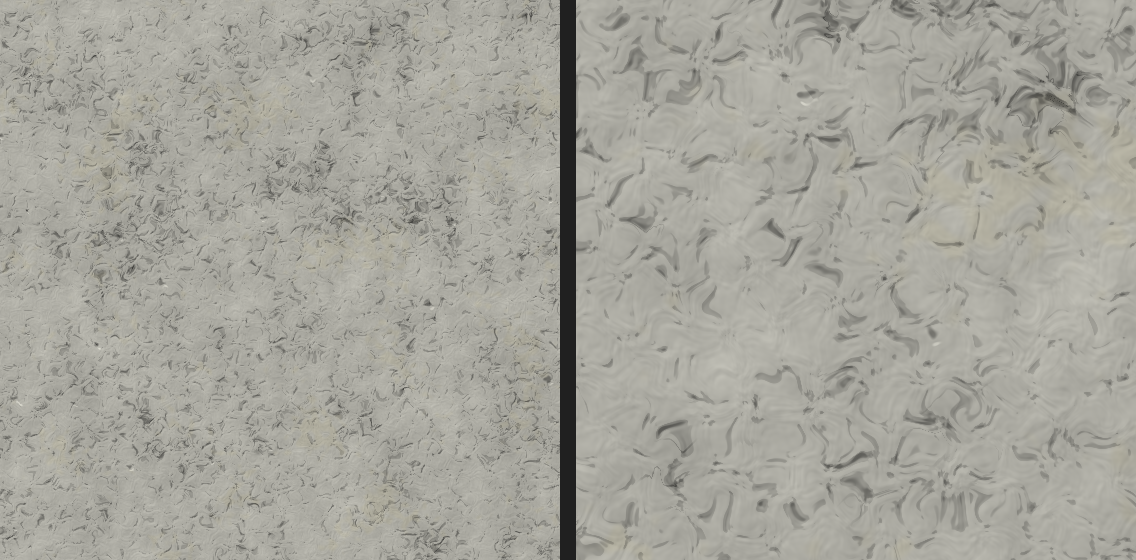
Left: the whole. Right: its middle third, enlarged.
This texture is drawn by a Shadertoy shader. Its source:

```glsl
const vec3 STONE_TINT = vec3(1.0, 0.994, 0.945);
const vec3 OCHRE_TINT = vec3(1.03, 1.0, 0.86);
const float BASE_TONE = 0.672;
const float MOTTLE_DEPTH = 0.028;
const float GRAIN_DEPTH = 0.018;
const float RELIEF_DEPTH = 0.075;
const float PIT_DARKNESS = 0.085;
const float DEEP_PIT_DARKNESS = 0.13;
const float CRACK_DARKNESS = 0.13;
const float HOLE_DARKNESS = 0.22;
const float CHIP_BRIGHTNESS = 0.13;
const float PIT_SCALE = 82.0;
const float HOLE_CELLS = 9.0;
const float HOLE_SHARE = 0.2;
const vec2 LIGHT_STEP = vec2(-0.0011, 0.0022);

// Integer hash giving two values from 0 to 1
vec2 hash2(vec2 cell) {
    uvec2 q = uvec2(ivec2(cell) + 32768);
    q = q * 1664525u + 1013904223u;
    q.x += q.y * 1664525u;
    q.y += q.x * 1664525u;
    q ^= q >> 16u;
    q.x += q.y * 1664525u;
    q.y += q.x * 1664525u;
    q ^= q >> 16u;
    return vec2(q & 65535u) / 65535.0;
}

float cornerSlope(vec2 cell, vec2 local, vec2 corner) {
    return dot(hash2(cell + corner) * 2.0 - 1.0, local - corner);
}

// Gradient noise centred on zero
float noise(vec2 p) {
    vec2 cell = floor(p);
    vec2 f = fract(p);
    vec2 u = f * f * f * (f * (f * 6.0 - 15.0) + 10.0);
    float low = mix(cornerSlope(cell, f, vec2(0, 0)), cornerSlope(cell, f, vec2(1, 0)), u.x);
    float high = mix(cornerSlope(cell, f, vec2(0, 1)), cornerSlope(cell, f, vec2(1, 1)), u.x);
    return 1.5 * mix(low, high, u.y);
}

// Broad patches, slanted bands and upright streaks where pits gather
float pitDensity(vec2 p) {
    vec2 slanted = mat2(0.88, -0.47, 0.47, 0.88) * p;
    return 0.22 * noise(p * 5.0 + 7.3)
         + 0.20 * noise(slanted * vec2(7.0, 19.0) + 31.7)
         + 0.22 * noise(p * vec2(24.0, 9.0) + 53.1)
         + 0.16 * noise(p * 34.0 + 71.9);
}

// Depth of the fine ragged pitting
float pitDepth(vec2 p) {
    vec2 warp = vec2(noise(p * 48.0 + 11.2), noise(p * 48.0 + 87.6));
    vec2 q = p * PIT_SCALE + warp * 1.3;
    return noise(q) + 0.6 * noise(q * 2.07 + 19.4) + 0.3 * noise(q * 4.1 + 43.8);
}

// Rare holes in x, bright chips beside them in y
vec2 holesAndChips(vec2 p) {
    vec2 marks = vec2(0.0);
    vec2 home = floor(p * HOLE_CELLS);
    vec2 ragged = 0.006 * vec2(noise(p * 95.0 + 3.1), noise(p * 95.0 + 64.5));
    for (int y = -1; y <= 1; y++) {
        for (int x = -1; x <= 1; x++) {
            vec2 cell = home + vec2(x, y);
            vec2 pick = hash2(cell + 211.0);
            vec2 offset = p + ragged - (cell + hash2(cell + 97.0)) / HOLE_CELLS;
            float radius = mix(0.003, 0.008, pick.y);
            float hole = length(offset * vec2(0.8, 1.3));
            float chip = length((offset + radius * vec2(-0.9, 1.3)) * vec2(0.7, 1.5));
            float present = step(pick.x, HOLE_SHARE);
            marks.x += present * (1.0 - smoothstep(0.3 * radius, radius, hole));
            marks.y += present * (1.0 - smoothstep(0.2 * radius, 0.7 * radius, chip));
        }
    }
    return min(marks, 1.0);
}

void mainImage(out vec4 fragColor, in vec2 fragCoord) {
    vec2 p = fragCoord / iResolution.y;
    float density = pitDensity(p);
    float depth = pitDepth(p);
    float relief = pitDepth(p + LIGHT_STEP) - depth;
    float pitting = depth + 1.3 * density;

    // Smooth cement with cloudy mottling and fine grain
    float mottle = noise(p * 6.0 + 23.0) + noise(p * 17.0 + 5.0) + noise(p * 55.0 + 37.0);
    float tone = BASE_TONE + MOTTLE_DEPTH * mottle - 0.1 * density;
    tone += GRAIN_DEPTH * noise(p * 230.0 + 13.0);

    // Pits, lit from the upper left
    float pit = smoothstep(0.29, 0.47, pitting);
    tone -= PIT_DARKNESS * pit;
    tone -= DEEP_PIT_DARKNESS * smoothstep(0.58, 1.0, pitting);
    tone += RELIEF_DEPTH * clamp(relief, -0.8, 0.6) * mix(0.65, 1.2, pit);

    // Short hairline cracks within the rough areas
    float line = abs(noise(p * 42.0 + 0.35 * depth + 91.0));
    float crackArea = smoothstep(0.1, 0.3, density + 0.4 * noise(p * 27.0 + 47.0));
    tone -= CRACK_DARKNESS * crackArea * (1.0 - smoothstep(0.015, 0.06, line));

    // Holes and chipped edges
    vec2 marks = holesAndChips(p);
    tone += CHIP_BRIGHTNESS * marks.y - HOLE_DARKNESS * marks.x;

    // Faint ochre stains
    float stain = smoothstep(0.25, 0.65, noise(p * 8.0 + 61.0) + 0.6 * noise(p * 60.0 + 29.0));
    vec3 color = tone * mix(STONE_TINT, OCHRE_TINT, 0.4 * stain);
    fragColor = vec4(clamp(color, 0.0, 1.0), 1.0);
}
```
